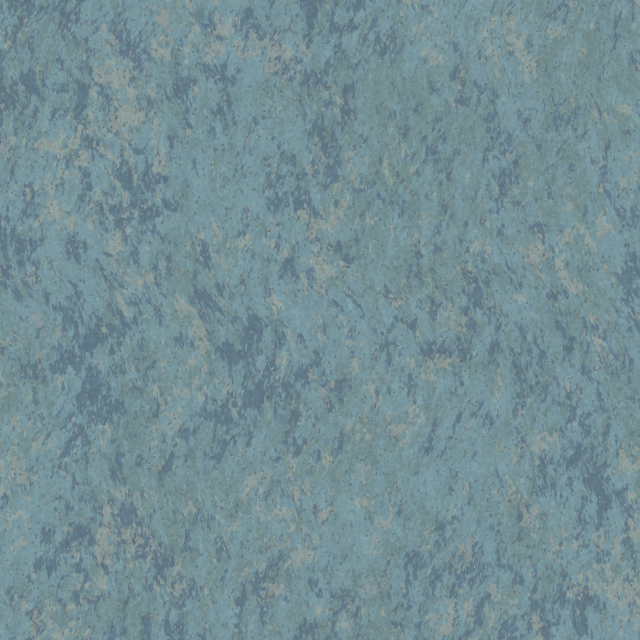
This texture is drawn by a WebGL 2 fragment shader. Its source:

```glsl
#version 300 es
precision highp float;
// Marbled blue-grey sheet: a teal ground crumbled into slate and pale flecks,
// with a few hooked chips and a fine granular surface, all drawn out vertically.
// Layered sines bend the domain, rough fractal noise cuts the flecks, cells make grain.
uniform vec2 u_resolution;
out vec4 fragColor;

const vec3 TEAL = vec3(0.468, 0.590, 0.624);
const vec3 MIST = vec3(0.450, 0.553, 0.563);
const vec3 SLATE = vec3(0.365, 0.452, 0.515);
const vec3 PALE = vec3(0.590, 0.630, 0.605);
const vec3 ROSE_GREY = vec3(0.570, 0.590, 0.590);
const vec3 OLIVE = vec3(0.350, 0.410, 0.410);
const int CHIPS = 16;

float hash(vec2 p) {
  vec3 q = fract(p.xyx * vec3(0.1031, 0.1030, 0.0973));
  q += dot(q, q.yzx + 33.33);
  return fract((q.x + q.y) * q.z);
}

vec2 hash2(vec2 p) {
  return vec2(hash(p), hash(p + 57.3));
}

float valueNoise(vec2 p) {
  vec2 cell = floor(p), f = fract(p);
  f = f * f * (3.0 - 2.0 * f);
  float low = mix(hash(cell), hash(cell + vec2(1, 0)), f.x);
  float high = mix(hash(cell + vec2(0, 1)), hash(cell + vec2(1, 1)), f.x);
  return mix(low, high, f.y);
}

// Fractal noise centred on zero; a higher gain gives rougher edges.
float fractal(vec2 p, float gain) {
  float sum = 0.0, weight = 1.0, total = 0.0;
  for (int i = 0; i < 4; i++) {
    sum += weight * (valueNoise(p) - 0.5);
    total += weight;
    weight *= gain;
    p = p * 1.93 + 19.7;
  }
  return sum / total;
}

// Bends the plane gently with sines of rising frequency.
vec2 sineWarp(vec2 p) {
  float freq = 9.0;
  for (int i = 0; i < 4; i++) {
    p += vec2(0.13, 0.20) / freq * sin(p.yx * freq + vec2(1.3, 4.1) * float(i + 1));
    freq *= 2.1;
  }
  return p;
}

// Cellular noise: x is the distance to the nearest grain, y its random value.
vec2 grain(vec2 p) {
  vec2 cell = floor(p), nearest = vec2(9.0, 0.0);
  for (int y = -1; y <= 1; y++) {
    for (int x = -1; x <= 1; x++) {
      vec2 id = cell + vec2(x, y);
      float d = length(id + hash2(id) - p);
      if (d < nearest.x) nearest = vec2(d, hash(id + 11.9));
    }
  }
  return nearest;
}

// Crumbled flecks: rough detail, loosely gathered into broad clusters.
float flecks(vec2 p, vec2 broad, vec2 fine, float seed, float lo, float hi) {
  float cluster = fractal(p * broad + seed, 0.6);
  float detail = fractal(p * fine + seed * 1.7, 0.9);
  return smoothstep(lo, hi, 0.45 * cluster + detail);
}

// One hooked chip: a lopsided V whose arms thin out upward.
float hook(vec2 p, float size, float lean, float ragged) {
  p /= size;
  p.x += lean * p.y;
  float arm = abs(p.y - 1.7 * abs(p.x)) * 0.5;
  float width = 0.20 - 0.16 * abs(p.y) + 1.3 * ragged;
  float ends = smoothstep(1.3, 0.7, length(p));
  return ends * smoothstep(0.06, -0.06, arm - width);
}

float scatteredHooks(vec2 p, float seed, float ragged) {
  float cover = 0.0;
  for (int i = 0; i < CHIPS; i++) {
    vec2 key = vec2(float(i) * 3.7 + seed, seed);
    float size = mix(0.012, 0.032, hash(key + 5.1));
    float lean = hash(key + 8.3) * 1.4 - 0.7;
    float strength = mix(0.25, 0.8, hash(key + 2.9));
    cover = max(cover, strength * hook(p - hash2(key), size, lean, ragged));
  }
  return cover;
}

void main() {
  vec2 p = gl_FragCoord.xy / min(u_resolution.x, u_resolution.y);
  vec2 bent = sineWarp(p);
  float ragged = fractal(p * vec2(75, 52), 0.9);

  // Ground: teal and greyer mist in thin vertical streaks
  float streak = fractal(bent * vec2(90, 24) + 41.0, 0.8);
  float mist = flecks(bent, vec2(10, 6), vec2(64, 30), 37.0, -0.08, 0.16);
  vec3 color = mix(TEAL, MIST, mist) * (1.0 + 0.10 * streak);

  // Slate flecks, then pale ones
  float slate = flecks(bent, vec2(8, 4.5), vec2(54, 29), 13.0, 0.00, 0.20);
  float pale = flecks(bent, vec2(11, 8), vec2(58, 38), 71.0, 0.09, 0.24);
  color = mix(color, SLATE, 0.85 * slate);
  color = mix(color, PALE, 0.75 * pale);

  // Hooked chips in both tones
  color = mix(color, SLATE, 0.7 * scatteredHooks(bent, 23.0, ragged));
  color = mix(color, ROSE_GREY, scatteredHooks(bent, 90.0, ragged));

  // Granular surface with sparse, crumbly dark and light specks
  vec2 g = grain(p * vec2(250, 215));
  float speck = smoothstep(0.75, 0.25, g.x + 1.5 * ragged);
  color *= 1.0 + 0.08 * (g.y - 0.5) + 0.12 * ragged;
  color = mix(color, OLIVE, 0.5 * speck * smoothstep(0.92, 0.96, g.y));
  color = mix(color, PALE, 0.5 * speck * smoothstep(0.08, 0.04, g.y));
  fragColor = vec4(color, 1.0);
}
```
